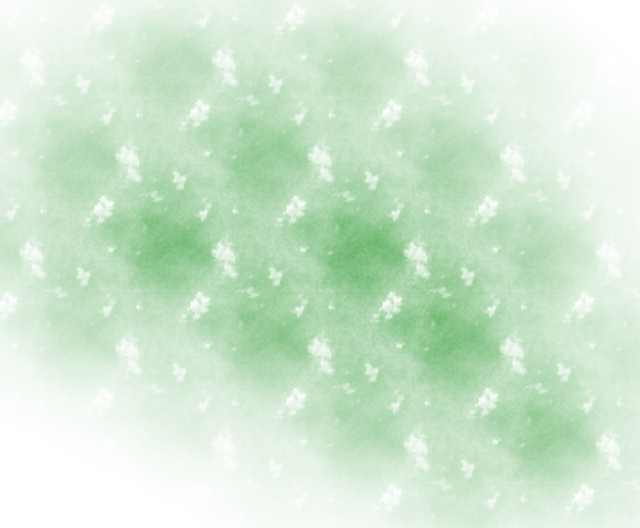
This texture is drawn by a WebGL 1 fragment shader. Its source:

```glsl
precision highp float;
// Green watercolour wash: half-drop repeat of soft blots and pale flakes, fading to white paper.

uniform vec2 u_resolution;

// Lengths on the canvas are fractions of its height; lengths in the repeat are fractions of TILE.
const float TILE = 0.364;
const vec2 BLOT_ORIGIN = vec2(0.680, 0.525);
const vec3 PAPER = vec3(1.0);
const vec3 INK = vec3(0.39, 0.70, 0.40);
const float BASE_TONE = 0.70;
const float BLOT_TONE = 0.42;
const float WASH_TONE = 0.60;
const float GRAIN_TONE = 0.20;
const float FLAKE_TONE = 0.48;
const float RELIEF_TONE = 0.55;
const vec2 RELIEF_STEP = vec2(-0.007, 0.009);
const float SEAM_Y = -0.204;
const float SEAM_WIDTH = 0.005;
const float SEAM_TONE = 0.06;

float hash(vec2 p) {
  return fract(sin(dot(p, vec2(127.1, 311.7))) * 4375.85);
}

// Half-drop lattice as a unit square grid, and its inverse.
vec2 toLattice(vec2 q) { return vec2(q.x + q.y, q.x - q.y); }
vec2 fromLattice(vec2 s) { return 0.5 * vec2(s.x + s.y, s.x - s.y); }

// Soft spot repeated at every lattice point.
float spot(vec2 q, vec2 center, vec2 radius) {
  vec2 s = fract(toLattice(q - center) + 0.5) - 0.5;
  vec2 d = fromLattice(s) / radius;
  return exp(-dot(d, d));
}

// Value noise that wraps once per lattice cell.
float tileNoise(vec2 s, float period) {
  vec2 p = s * period;
  vec2 i = floor(p);
  vec2 f = p - i;
  f = f * f * (3.0 - 2.0 * f);
  vec2 a = mod(i, period);
  vec2 b = mod(i + 1.0, period);
  return mix(mix(hash(a), hash(vec2(b.x, a.y)), f.x),
             mix(hash(vec2(a.x, b.y)), hash(b), f.x), f.y);
}

float layeredNoise(vec2 s, float period) {
  float sum = 0.0;
  float total = 0.0;
  float weight = 1.0;
  for (int octave = 0; octave < 5; octave++) {
    sum += weight * tileNoise(s, period);
    total += weight;
    weight *= 0.6;
    period *= 2.0;
    s += vec2(0.137, 0.071);
  }
  return sum / total;
}

// Wrapping cellular noise: distance to the nearest scattered point.
float cellNoise(vec2 s, float period) {
  vec2 p = s * period;
  vec2 i = floor(p);
  float nearest = 2.0;
  for (int y = -1; y <= 1; y++) {
    for (int x = -1; x <= 1; x++) {
      vec2 cell = i + vec2(float(x), float(y));
      vec2 key = mod(cell, period);
      vec2 point = cell + vec2(hash(key + 3.7), hash(key + 19.3));
      nearest = min(nearest, length(p - point));
    }
  }
  return nearest;
}

// Places in the repeat where the paint has lifted off.
float liftedArea(vec2 q) {
  float area = spot(q, vec2(-0.09, 0.25), vec2(0.09, 0.07));
  area += spot(q, vec2(0.20, -0.25), vec2(0.08, 0.09));
  area += spot(q, vec2(-0.20, 0.45), vec2(0.07, 0.15));
  area += 0.6 * spot(q, vec2(-0.41, -0.09), vec2(0.10, 0.08));
  return min(area, 1.0);
}

float flakeHeight(vec2 q) {
  vec2 s = toLattice(q);
  return 0.32 * liftedArea(q) + layeredNoise(s, 7.0) + 0.28 * (0.45 - cellNoise(s, 11.0));
}

float dab(vec2 p, vec2 center, vec2 radius, float strength) {
  vec2 d = (p - center) / radius;
  return 1.0 - strength * exp(-dot(d, d));
}

// Overall strength of the wash: overlapping dabs that leave the corners bare.
float washCover(vec2 p) {
  float bare = dab(p, vec2(0.744, 0.446), vec2(0.37, 0.32), 0.85);
  bare *= dab(p, vec2(0.30, 0.54), vec2(0.36, 0.24), 0.70);
  bare *= dab(p, vec2(0.47, 0.84), vec2(0.45, 0.20), 0.40);
  bare *= dab(p, vec2(1.01, 0.18), vec2(0.25, 0.20), 0.50);
  return max(0.0, 1.06 * (1.0 - bare) - 0.05);
}

void main() {
  vec2 p = gl_FragCoord.xy / u_resolution.y;
  vec2 q = (p - BLOT_ORIGIN) / TILE;
  vec2 s = toLattice(q);

  // Pigment: dark blots with ragged edges over a mottled wash.
  float wash = layeredNoise(s + 0.31, 4.0) - 0.5;
  vec2 ragged = q + 0.12 * vec2(wash, layeredNoise(s + 0.63, 6.0) - 0.5);
  float blot = spot(ragged, vec2(0.0), vec2(0.19, 0.21));
  blot += 0.35 * spot(ragged, vec2(-0.31, 0.09), vec2(0.09));
  float grain = tileNoise(s, 90.0) + tileNoise(s + 0.4, 48.0) - 1.0;

  // Pale flakes with a lit and a shaded rim.
  float height = flakeHeight(q);
  float flake = smoothstep(0.66, 0.90, height);
  float relief = clamp(flakeHeight(q + RELIEF_STEP) - height, -0.12, 0.12);

  float seam = abs(fract(q.y - SEAM_Y + 0.5) - 0.5);
  float tone = BASE_TONE + BLOT_TONE * blot + WASH_TONE * wash + GRAIN_TONE * 0.5 * grain;
  tone -= FLAKE_TONE * flake + 0.10 * liftedArea(q);
  tone += RELIEF_TONE * relief * (0.4 + flake);
  tone -= SEAM_TONE * (1.0 - smoothstep(0.0, SEAM_WIDTH, seam));

  float density = clamp(tone * washCover(p), 0.0, 1.0);
  gl_FragColor = vec4(mix(PAPER, INK, density), 1.0);
}
```
